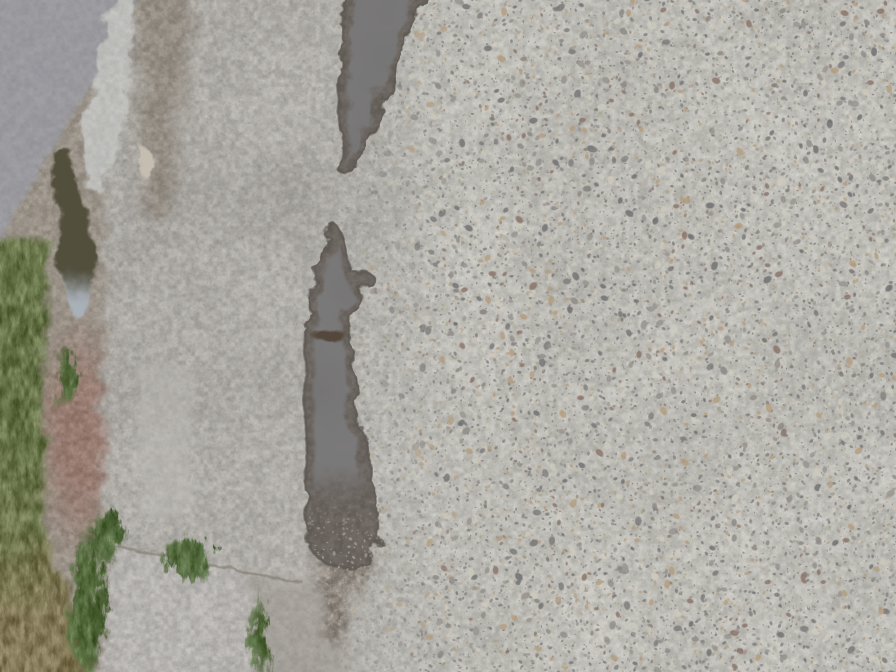
A Shadertoy shader for this texture:

```glsl
// Weathered pebbled concrete with muddy puddles beside a grassy verge.
// Tapered capsules with noisy edges form the large areas; jittered cells
// scatter the pebbles, which grow larger towards the right.

float hash(vec2 p) {
    vec3 q = fract(p.xyx * .1031);
    q += dot(q, q.yzx + 33.33);
    return fract((q.x + q.y) * q.z);
}

float noise(vec2 p) {
    vec2 i = floor(p), f = fract(p), e = vec2(1, 0);
    f = f * f * (3. - 2. * f);
    return mix(mix(hash(i), hash(i + e), f.x),
               mix(hash(i + e.yx), hash(i + 1.), f.x), f.y);
}

// Layered noise centred on zero
float fbm(vec2 p) {
    float sum = -.47, gain = .5;
    for (int i = 0; i < 4; i++) {
        sum += gain * noise(p);
        p = mat2(1.6, 1.2, -1.2, 1.6) * p + 7.3;
        gain *= .5;
    }
    return sum;
}

// Distance to a capsule whose radius changes from ra to rb
float taper(vec2 p, vec2 a, vec2 b, float ra, float rb) {
    vec2 ab = b - a;
    float t = clamp(dot(p - a, ab) / dot(ab, ab), 0., 1.);
    return length(p - a - ab * t) - mix(ra, rb, t);
}

float blob(vec2 p, vec2 center, vec2 size) {
    return (length((p - center) / size) - 1.) * min(size.x, size.y);
}

float inside(float d, float soft) {
    return 1. - smoothstep(-soft, soft, d);
}

void paint(inout vec3 col, vec3 tint, float d, float soft, float alpha) {
    col = mix(col, tint, alpha * inside(d, soft));
}

vec3 pebbleColor(float h) {
    vec3 c = mix(vec3(.42, .42, .43), vec3(.59, .57, .55), smoothstep(0., .5, h));
    c = mix(c, vec3(.7, .61, .49), step(.58, h));
    c = mix(c, vec3(.53, .44, .4), step(.73, h));
    return mix(c, vec3(.81, .79, .74), step(.81, h));
}

// One layer of oval stones: rgb is the colour, a the coverage
vec4 pebbles(vec2 p, float density, float amount, float pixel) {
    vec2 q = p * density;
    vec4 stone = vec4(0);
    for (int k = 0; k < 9; k++) {
        vec2 id = floor(q) + vec2(k % 3 - 1, k / 3 - 1);
        float h = hash(id + density), turn = 6.28 * hash(id + 31.7);
        vec2 v = q - id - vec2(hash(id + 5.1), hash(id + 17.9));
        v *= mat2(cos(turn), -sin(turn), sin(turn), cos(turn));
        float d = length(v * vec2(1, 1.45)) - mix(.14, .42, h * h);
        float cover = inside(d, .06 + pixel * density * .6) * step(hash(id + 71.3), amount);
        stone = mix(stone, vec4(pebbleColor(hash(id + 43.7)), 1), cover);
    }
    return vec4(stone.rgb / max(stone.a, .001), stone.a);
}

void mainImage(out vec4 fragColor, in vec2 fragCoord) {
    vec2 p = fragCoord / iResolution.y;
    float pixel = 1. / iResolution.y, edge = max(pixel, .002);
    float broad = fbm(p * 7.), grain = fbm(p * 150.) * .2;
    float rough = fbm(p * 38.) * .032, near = smoothstep(.42, .72, p.x);
    vec2 w = p + rough * vec2(1, -.6);

    // Concrete and its stones
    vec3 col = mix(vec3(.675, .665, .645), vec3(.735, .73, .705), near) + broad * .08 + grain;
    vec4 grit = pebbles(p, 125., .65, pixel), stones = pebbles(p + 3.7, 62., .55, pixel);
    col = mix(col, grit.rgb, grit.a * mix(.18, .65, near));
    col = mix(col, stones.rgb, stones.a * .8 * near);

    // Pale repair, lower slab and joint
    float repair = max(abs(w.x - .245) - .04, abs(w.y - .34) - .11);
    paint(col, vec3(.73, .72, .7), repair, .012, .5);
    float joint = w.y - .19 + .2 * (w.x - .155);
    paint(col, vec3(.72, .71, .7) + grain, max(joint, abs(w.x - .266) - .109), .004, .75);
    paint(col, vec3(.6, .58, .55), max(joint, abs(w.x - .447) - .072), .02, .5);
    paint(col, vec3(.49, .47, .42), max(abs(joint) - .002, abs(p.x - .3) - .15), edge, .6);

    // Earth, road and pale kerb
    float dirt = taper(w, vec2(.24, 1.02), vec2(.235, .69), .045, .018);
    paint(col, vec3(.55, .52, .48) + grain, dirt, .025, .8);
    vec3 earth = vec3(.6, .57, .53);
    paint(earth, vec3(.59, .48, .44), blob(w, vec2(.12, .35), vec2(.05, .13)), .03, 1.);
    paint(col, earth + grain, max(w.x - .153, w.y - .88), .014, 1.);
    float road = p.x - (p.y - .645) * .58 + rough * .4;
    paint(col, vec3(.6, .6, .62) + grain * .4, road, .008, 1.);
    vec2 bend = vec2(.155, .83);
    float kerb = min(taper(w, vec2(.19, 1.02), bend, .015, .032),
                     taper(w, bend, vec2(.142, .73), .032, .015));
    paint(col, vec3(.74, .74, .73) + grain * .5, kerb, .004, 1.);

    // Olive pool by the verge, with sky at its lower end
    bend = vec2(.112, .62);
    float pool = min(taper(w, vec2(.093, .77), bend, .012, .03),
                     taper(w, bend, vec2(.12, .54), .03, .014));
    vec3 sky = mix(vec3(.66, .69, .72), vec3(.32, .31, .24), smoothstep(.55, .6, p.y + rough));
    paint(col, sky, pool, .004, 1.);

    // Two central puddles, straight on their left side
    bend = vec2(.53, .82);
    float upper = min(taper(w, vec2(.572, 1.02), bend, .06, .03),
                      taper(w, bend, vec2(.518, .75), .03, .012));
    bend = vec2(.487, .4);
    float lower = min(taper(w, vec2(.497, .66), vec2(.5, .56), .008, .038),
                      taper(w, vec2(.51, .58), vec2(.545, .585), .015, .011));
    lower = min(lower, taper(w, vec2(.49, .55), bend, .032, .044));
    lower = min(lower, taper(w, bend, vec2(.51, .21), .044, .056));
    float bank = rough * .3 + p.x;
    float puddle = min(max(upper, .503 - bank), max(lower, .453 - bank));
    float tail = taper(w, vec2(.51, .21), vec2(.5, .06), .05, .018);
    paint(col, vec3(.52, .49, .46) + grain * 2., tail, .014, .75);
    vec3 mud = vec3(.42, .395, .375) + grain * .6;
    float wet = smoothstep(.25, .32, p.y + rough);
    paint(mud, vec3(.47, .465, .465) + broad * .06, puddle + .014, .005, wet);
    paint(col, mud, puddle, edge, 1.);
    paint(col, vec3(.34, .32, .3), abs(puddle + .002) - .002, edge, .5);
    paint(col, vec3(.33, .28, .23), blob(w, vec2(.491, .5), vec2(.024, .009)), .003, 1.);
    float gravel = grit.a * (1. - smoothstep(.17, .28, p.y));
    paint(col, vec3(.66, .62, .57) + grain, min(tail, puddle), .01, gravel * .8);

    // Grass, weeds and loose pale stone
    float blades = fbm(p * vec2(150, 65)) * .4;
    float grass = max(w.x - .068 - .06 * inside(p.y - .125, .125), w.y - .645);
    vec3 turf = mix(vec3(.5, .46, .33), vec3(.4, .45, .28), smoothstep(.05, .4, p.y + broad * .3));
    paint(col, turf + blades, grass, .009, 1.);
    vec2 leaf = w + blades * .09;
    float weed = min(blob(leaf, vec2(.28, .17), vec2(.034, .03)),
                     blob(leaf, vec2(.155, .2), vec2(.024, .035)));
    weed = min(weed, blob(leaf, vec2(.13, .1), vec2(.023, .1)));
    weed = min(weed, blob(leaf, vec2(.385, .05), vec2(.011, .055)));
    weed = min(weed, blob(leaf, vec2(.097, .44), vec2(.014, .035)));
    paint(col, vec3(.29, .39, .2) + blades, weed, .006, .9);
    paint(col, vec3(.77, .74, .69), blob(w, vec2(.212, .76), vec2(.011, .022)), edge, 1.);
    fragColor = vec4(clamp(col, 0., 1.), 1);
}
```
